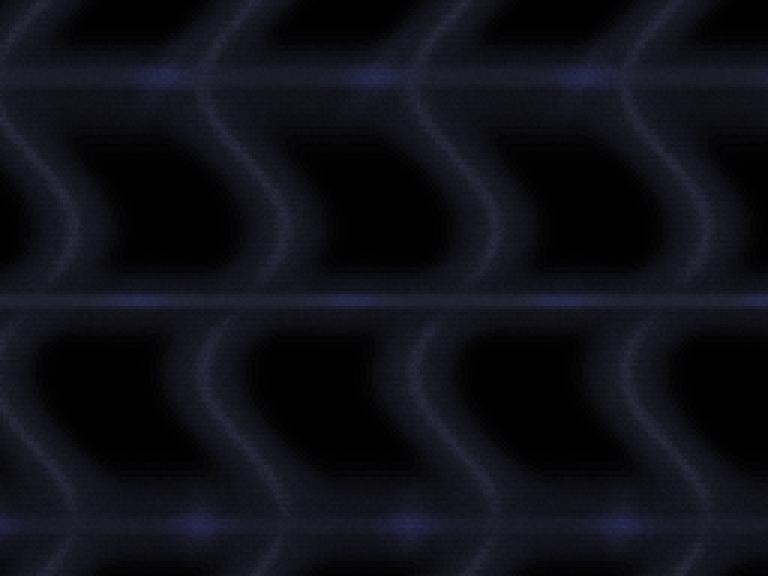
This pattern is drawn by a Shadertoy shader. Its source:

```glsl
// Glowing wavy columns crossed by misty horizontal bands on black, in coarse grain.
#define GRID 192.0        // grain cells per canvas height
#define COLUMN_PITCH 0.3663
#define COLUMN_START 0.4236
#define WAVE_AMPLITUDE 0.071
#define WAVE_COUNT 2.0    // wave periods per canvas height
#define BAND_PITCH 0.389
#define BAND_START 0.0885
#define HALO_LEVEL 0.083
#define CORE_LEVEL 0.062
#define CONTOUR_DEPTH 0.65
#define GRAIN 0.24
#define STEEL vec3(0.125, 0.142, 0.195)

const float TAU = 6.2831853;

// Per band, from the bottom up
const vec3 REACH_UP = vec3(0.145, 0.088, 0.095);
const vec3 REACH_DOWN = vec3(0.11, 0.095, 0.175);
const vec3 BAND_STRENGTH = vec3(0.38, 0.9, 0.55);
const vec3 BAND_WIDTH = vec3(0.015, 0.013, 0.019);
const vec3 WAVE_DIMMING = vec3(0.65, 0.95, 0.25);
const vec3 SPOT_X = vec3(0.347, 0.243, 0.283);
const vec3 SPOT_HEIGHT = vec3(0.024, 0.011, 0.022);
const vec3 STREAK_TILT = vec3(0.05, 0.3, 0.55);
const vec3 STREAK_LEVEL = vec3(0.028, 0.008, 0.026);

float hash(vec2 p) {
    vec3 q = fract(vec3(p.xyx) * 0.1031);
    q += dot(q, q.yzx + 33.33);
    return fract((q.x + q.y) * q.z);
}

float bell(float x, float width) {
    x /= width;
    return exp(-x * x);
}

// Signed distance to the nearest repeat of a column
float repeatX(float x) {
    return (fract(x / COLUMN_PITCH + 0.5) - 0.5) * COLUMN_PITCH;
}

float waveOffset(float y) {
    return -WAVE_AMPLITUDE * cos(TAU * (WAVE_COUNT * (1.0 - y) - 0.295));
}

// Dark terraces that follow the outer edge of the glow
float terraces(float glow, float noise) {
    float ripple = 0.5 + 0.5 * sin(glow * 46.0 + noise * 1.6);
    float shoulder = smoothstep(0.0, 0.08, glow) * (1.0 - smoothstep(0.25, 0.75, glow));
    return 1.0 - CONTOUR_DEPTH * ripple * shoulder;
}

void mainImage(out vec4 fragColor, in vec2 fragCoord) {
    vec2 cell = floor(fragCoord / iResolution.y * GRID);
    vec2 p = (cell + 0.5) / GRID;
    float noise = hash(cell) - 0.5;

    // Nearest band
    float row = clamp(floor((p.y - BAND_START) / BAND_PITCH + 0.5), 0.0, 2.0);
    int band = int(row);
    float v = p.y - BAND_START - row * BAND_PITCH;

    // Wide halos around columns and bands
    float d = repeatX(p.x - COLUMN_START - waveOffset(p.y));
    float columnHalo = 1.0 - smoothstep(0.025, 0.122, abs(d));
    float reach = v > 0.0 ? REACH_UP[band] : REACH_DOWN[band];
    float bandHalo = 0.85 * (1.0 - smoothstep(0.2 * reach, reach, abs(v)));
    float halo = 1.0 - (1.0 - columnHalo) * (1.0 - bandHalo);
    float level = HALO_LEVEL * halo * terraces(halo, noise);

    // Bright column spine, fading where a band crosses it
    float fade = 1.0 - WAVE_DIMMING[band] * bell(v, 0.045);
    level += CORE_LEVEL * fade * (0.7 * bell(d, 0.014) + 0.3 * bell(d, 0.035));

    // Slanted streak through each spot
    float spotX = repeatX(p.x - SPOT_X[band]);
    level += STREAK_LEVEL[band] * bell(spotX - STREAK_TILT[band] * v, 0.026) * bell(v, 0.075);

    // Grain and faint scan lines
    float scan = 1.0 - 0.07 * mod(cell.y, 2.0);
    float texture_ = (1.0 + GRAIN * noise) * scan;
    vec3 color = level * texture_ * vec3(1.0, 1.0, 1.48);

    // Band line and its blue spots
    float line = exp(-pow(abs(v) / BAND_WIDTH[band], 4.0)) * BAND_STRENGTH[band];
    color = mix(color, STEEL * (1.0 + 0.4 * GRAIN * noise), line);
    float spot = bell(spotX, 0.055) * bell(v, SPOT_HEIGHT[band]);
    color += spot * texture_ * vec3(0.035, 0.035, 0.12);

    fragColor = vec4(color, 1.0);
}
```
